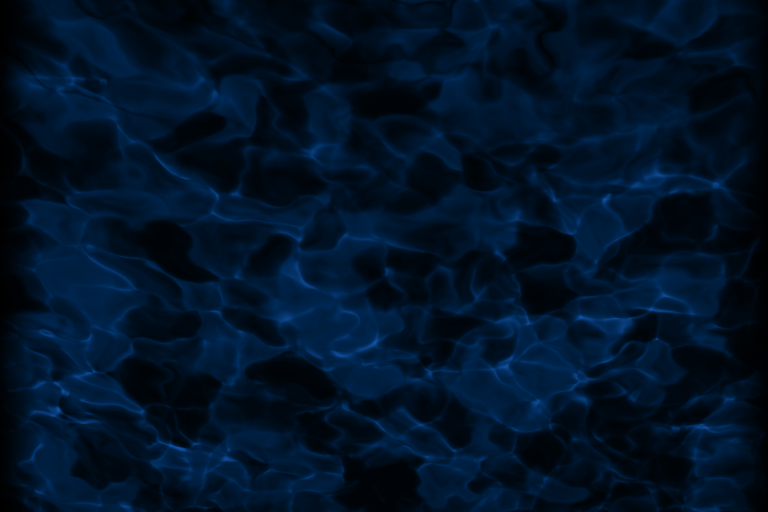
This texture is drawn by a WebGL 1 fragment shader. Its source:

```glsl
precision highp float;
// Deep blue underwater light: soft dark cells and pale patches crossed by thin caustic filaments.
// Two layers of warped, flattened Voronoi cells give patches, threads and knots of light;
// cells shrink toward the bottom and the left and right sides fade to black.
uniform vec2 u_resolution;

#define CELLS_LOW 12.0     // cells per canvas height, across, at the bottom
#define CELLS_HIGH 7.0     // the same at the top
#define FLATTEN 1.45       // how much wider than tall the cells are
#define WARP 0.68          // bending of the cell walls
#define THREAD_WIDTH 0.095 // filament width in cells
#define THREAD_GLOW 0.165  // filament brightness
#define KNOT_GLOW 0.22     // extra light where filaments meet
#define PATCH_GLOW 0.24    // brightness of the broad patches
#define SIDE_FADE 0.065    // width of the dark sides

float hash(vec2 p) {
  vec3 q = fract(vec3(p.xyx) * 0.1031);
  q += dot(q, q.yzx + 33.33);
  return fract((q.x + q.y) * q.z);
}

vec2 hash2(vec2 p) {
  return vec2(hash(p + 17.3), hash(p + 71.9));
}

float noise(vec2 p) {
  vec2 i = floor(p), f = fract(p);
  f = f * f * f * (f * (f * 6.0 - 15.0) + 10.0);
  return mix(mix(hash(i), hash(i + vec2(1.0, 0.0)), f.x),
             mix(hash(i + vec2(0.0, 1.0)), hash(i + 1.0), f.x), f.y);
}

float fbm(vec2 p) {
  float sum = 0.0, weight = 0.54;
  for (int k = 0; k < 4; k++) {
    sum += weight * noise(p);
    p = mat2(1.6, 1.2, -1.2, 1.6) * p + 9.7;
    weight *= 0.5;
  }
  return sum;
}

vec2 bend(vec2 p) {
  vec2 coarse = vec2(noise(p * 0.8 + 3.1), noise(p * 0.8 + 41.7)) - 0.5;
  vec2 fine = vec2(noise(p * 2.3 + 12.4), noise(p * 2.3 + 63.2)) - 0.5;
  return p + WARP * (coarse * 1.3 + fine * 0.55);
}

// x: blended cell shade, y: gap to the second cell, z: gap to the third
vec3 cells(vec2 p) {
  vec2 home = floor(p);
  vec3 nearest = vec3(9.0);
  float shade = 0.0, total = 0.0;
  for (int j = -2; j <= 2; j++) {
    for (int i = -2; i <= 2; i++) {
      vec2 id = home + vec2(float(i), float(j));
      float d = length(id + 0.05 + 0.9 * hash2(id) - p);
      float w = exp(-18.0 * d);
      shade += w * hash(id + 5.5);
      total += w;
      if (d < nearest.x) nearest = vec3(d, nearest.xy);
      else if (d < nearest.y) nearest = vec3(nearest.x, d, nearest.y);
      else nearest.z = min(nearest.z, d);
    }
  }
  return vec3(shade / total, nearest.yz - nearest.x);
}

float thread(float gap, float width) {
  float t = gap / width;
  return 1.0 / (1.0 + t * t);
}

void main() {
  vec2 uv = gl_FragCoord.xy / u_resolution;
  float aspect = u_resolution.x / u_resolution.y;
  vec2 p = vec2((uv.x - 0.5) * aspect, uv.y);

  // Tilted surface whose cells grow with height
  float y = p.y + 0.10 * p.x;
  vec2 surface = vec2(p.x * mix(CELLS_LOW, CELLS_HIGH, uv.y),
                      FLATTEN * (CELLS_LOW * y - 0.5 * (CELLS_LOW - CELLS_HIGH) * y * y));
  vec2 q = bend(surface + 20.0);
  vec2 r = bend(surface * 0.6 + vec2(57.0, 33.0));
  vec3 small = cells(q);
  vec3 large = cells(r);

  // Patches in three sizes, hollow cells and faint upright streaks
  float cloud = fbm(surface * 0.55 + 80.0);
  float wisp = fbm(q * 1.8 + 25.0) - 0.5;
  float streak = noise(vec2(q.x * 6.0, q.y)) - 0.5;
  float hollow = smoothstep(0.0, 0.5, small.y) + 0.7 * smoothstep(0.0, 0.4, large.y);
  float mixShade = 0.38 * small.x + 0.32 * large.x + 0.30 * cloud
                 + 0.36 * wisp + 0.10 * streak - 0.08 * hollow;
  float light = 0.036 + PATCH_GLOW * smoothstep(0.13, 0.77, mixShade);

  // Dark folds near the top
  float fold = abs(fbm(q * 0.6 + 6.0) - 0.5);
  light *= 1.0 - 0.65 * smoothstep(0.6, 1.0, uv.y) * (1.0 - smoothstep(0.0, 0.06, fold));

  // Filaments of uneven strength, fainter near the top, and knots
  float calm = mix(1.0, 0.6, smoothstep(0.6, 1.0, uv.y));
  float smallLit = smoothstep(0.0, 0.75, noise(q * 0.8 + 31.0));
  float largeLit = smoothstep(0.0, 0.70, noise(r * 0.9 + 47.0));
  float threads = smallLit * thread(small.y, THREAD_WIDTH)
                + largeLit * thread(large.y, THREAD_WIDTH * 0.65);
  float knots = smallLit * thread(small.z, 0.12) + largeLit * thread(large.z, 0.08);
  float sparkle = smoothstep(0.35, 0.85, noise(q * 4.5 + 11.0));
  light += calm * (THREAD_GLOW * threads * (0.45 + 0.55 * sparkle) + KNOT_GLOW * knots * sparkle);

  // Black sides and slightly dim lower rim
  float side = min(uv.x, 1.0 - uv.x) + 0.02 * (cloud - 0.5);
  light *= smoothstep(-0.01, SIDE_FADE, side) * mix(0.75, 1.0, smoothstep(0.0, 0.12, uv.y));

  // Deep blue ramp, paler in the brightest threads
  light *= 0.94;
  float pale = max(light - 0.34, 0.0);
  gl_FragColor = vec4(0.25 * pale, 0.48 * light + 0.04 * pale, light, 1.0);
}
```
